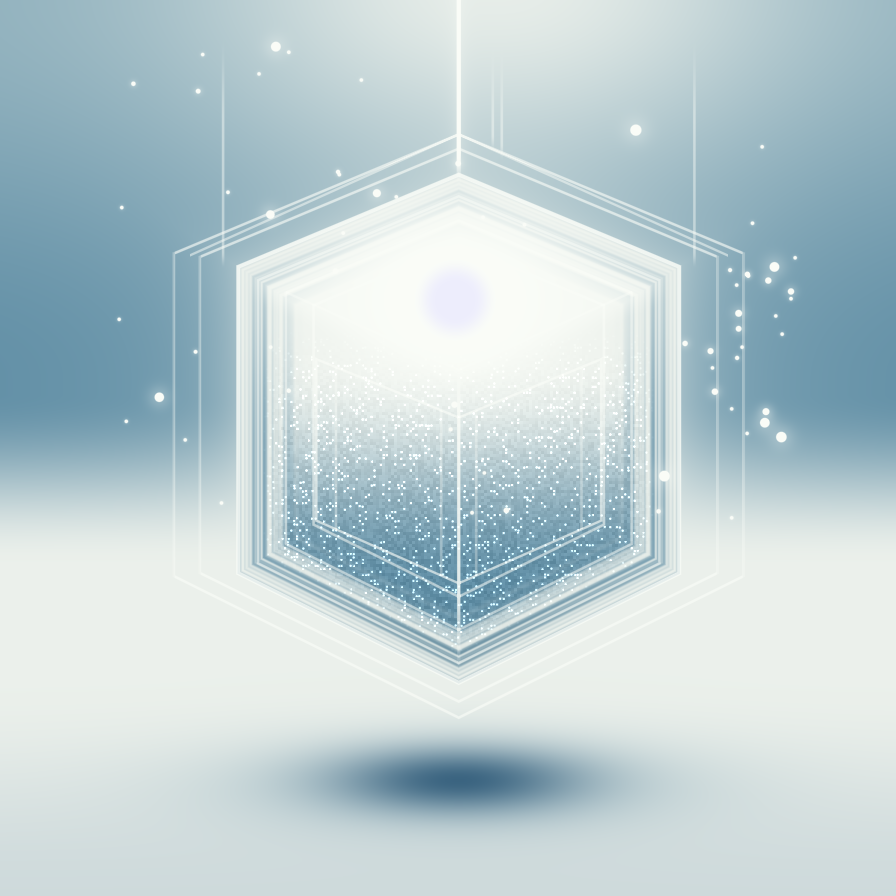
A Shadertoy shader for this background:

```glsl
// A translucent glass cube, seen corner on, floats over its soft shadow in mist.
// Nested hexagon distance functions give the shells and outlines; hashed
// grids and loops scatter the grain, sparkles and drifting motes.

const vec3 PAPER = vec3(0.92, 0.94, 0.92);
const vec3 HAZE = vec3(0.66, 0.76, 0.79);
const vec3 MIST = vec3(0.56, 0.69, 0.74);
const vec3 SLATE = vec3(0.38, 0.56, 0.65);
const vec3 DEEP = vec3(0.30, 0.48, 0.57);
const vec3 SHADOW = vec3(0.18, 0.35, 0.47);
const vec3 WHITE = vec3(0.98, 0.99, 0.97);
const vec3 LAVENDER = vec3(0.93, 0.93, 0.99);

const float AXIS = 0.512;        // x of the cube's vertical axis
const vec3 HULL = vec3(0.246, 0.805, 0.238); // half width, top, bottom
const vec2 SLOPE = vec2(0.418, 0.497);       // roof and keel slopes
const vec2 CORE = vec2(0.508, 0.665);
const float LINE = 0.0006;
const float GRAIN_CELLS = 300.0;
const int MOTES = 64;

float hash(vec2 p) { return fract(sin(dot(p, vec2(127.1, 311.7))) * 43758.5453); }

float noise1(float x) {
    float i = floor(x), f = fract(x);
    return mix(hash(vec2(i, 3.0)), hash(vec2(i + 1.0, 3.0)), f * f * (3.0 - 2.0 * f));
}

float fall(float a, float b, float x) { return 1.0 - smoothstep(a, b, x); }

float bell(vec2 p, vec2 size) { p /= size; return exp(-dot(p, p)); }

float stroke(float d, float halfWidth) {
    return fall(halfWidth, halfWidth + 1.5 / iResolution.y, abs(d));
}

// Soft-ended vertical stroke between two heights
float beam(vec2 uv, float x, float low, float high) {
    return stroke(uv.x - x, LINE) * smoothstep(low, low + 0.02, uv.y) * fall(high - 0.1, high, uv.y);
}

// q.x is the distance from the axis; shape is half width, top, bottom
float hexagon(vec2 q, vec3 shape) {
    float roof = (q.y + SLOPE.x * q.x - shape.y) * 0.92;
    float keel = (shape.z + SLOPE.y * q.x - q.y) * 0.895;
    return max(q.x - shape.x, max(roof, keel));
}

vec3 background(vec2 uv) {
    vec3 sky = mix(SLATE, MIST, smoothstep(0.58, 1.0, uv.y));
    sky = mix(sky, HAZE, 0.7 * exp(-pow((uv.x - 0.53) / 0.32, 2.0)));
    sky = mix(sky, PAPER, 0.95 * bell(uv - vec2(0.56, 1.02), vec2(0.32, 0.19)));
    vec3 ground = mix(PAPER, vec3(0.79, 0.84, 0.85), 0.85 * fall(0.0, 0.24, uv.y));
    vec3 col = mix(sky, ground, fall(0.37, 0.56, uv.y));
    vec2 s = uv - vec2(AXIS, 0.125);
    col = mix(col, MIST, 0.6 * bell(s, vec2(0.25, 0.052)));
    return mix(col, SHADOW, 0.9 * bell(s - vec2(0.0, 0.004), vec2(0.13, 0.034)));
}

// Inside of the cube: streaked walls, grainy faces, glowing top
vec3 interior(vec2 uv, vec2 q, float depth) {
    vec3 face = mix(PAPER, SLATE, fall(0.34, 0.60, uv.y));
    float streak = 0.65 * noise1(depth * 170.0) + 0.35 * noise1(depth * 420.0);
    vec3 wall = mix(mix(SLATE, DEEP, fall(0.25, 0.4, uv.y)), PAPER, smoothstep(0.1, 0.75, streak));
    wall = mix(wall, PAPER, 0.2 + 0.4 * smoothstep(0.5, 0.75, uv.y));
    vec3 col = mix(face, wall, fall(0.03, 0.075, depth));

    // Fine grain, with one jittered sparkle per cell
    vec2 cell = floor(uv * GRAIN_CELLS);
    vec2 jitter = 0.3 + 0.4 * vec2(hash(cell + 5.0), hash(cell + 9.0));
    float chance = hash(cell);
    float dotMask = fall(0.15, 0.55, length(fract(uv * GRAIN_CELLS) - jitter));
    float grainy = smoothstep(0.025, 0.06, depth) * fall(0.48, 0.64, uv.y);
    col += grainy * (0.10 * (chance - 0.5) + 0.45 * dotMask * step(0.86, chance));

    // Light welling from the top face
    float topFace = smoothstep(0.0, 0.035, uv.y - 0.56 - 0.43 * q.x) * smoothstep(0.0, 0.05, depth);
    col = mix(col, WHITE, 0.55 * topFace);
    col = mix(col, WHITE, min(1.0, 1.25 * bell(uv - CORE, vec2(0.15, 0.115))));
    return mix(col, LAVENDER, fall(0.02, 0.048, length(uv - CORE)));
}

// Outlines of the shells and the front panels
float wireframe(vec2 uv, vec2 q) {
    float ink = stroke(hexagon(q, HULL), 0.0014);
    for (int i = 0; i < 3; i++) {
        float n = float(i);
        vec3 outer = vec3(0.289 + 0.029 * n, 0.834 + 0.016 * n, 0.217 - 0.018 * n);
        vec3 inner = vec3(0.224 - 0.031 * n, 0.781 - 0.027 * n, 0.260 + 0.037 * n);
        float side = smoothstep(outer.x - 0.002, outer.x, q.x);
        if (i < 2) ink += stroke(hexagon(q, outer), LINE) * mix(0.75, 0.35, side);
        ink += stroke(hexagon(q, inner), LINE) * 0.65;
    }
    ink += 0.6 * stroke(uv.y + 0.45 * q.x - 0.85, LINE) * step(q.x, 0.30) * step(0.70, uv.y);
    float panel = max(q.x - 0.159, max(0.349 + 0.44 * q.x - uv.y, uv.y - 0.534 - 0.41 * q.x));
    ink += 0.75 * stroke(panel, LINE);
    float inside = step(panel, 0.0);
    ink += 0.4 * inside * (stroke(q.x - 0.137, LINE) + stroke(q.x - 0.0195, LINE));
    ink += 0.5 * stroke(uv.y - 0.587 - 0.45 * q.x, LINE) * step(q.x, 0.193);
    ink += stroke(q.x, 0.001) * smoothstep(0.24, 0.34, uv.y) * fall(0.53, 0.6, uv.y);
    return min(ink, 1.0);
}

// Motes drift around the cube, crowding towards its right side
float motes(vec2 uv) {
    float light = 0.0;
    for (int i = 0; i < MOTES; i++) {
        float n = float(i);
        vec2 h = vec2(hash(vec2(n, 1.7)), hash(vec2(n, 8.3)));
        vec2 spot = i % 3 == 0 ? vec2(0.79 + 0.11 * h.x, 0.50 + 0.26 * h.y)
                               : vec2(0.12 + 0.74 * h.x, 0.42 + 0.53 * h.y);
        float size = 0.001 + 0.0045 * pow(hash(vec2(n, 4.1)), 5.0);
        float d = length(uv - spot);
        light += fall(size, size + 0.002, d) * 0.85 + 0.25 * exp(-d * d / (size * size * 9.0));
    }
    return min(light, 1.0);
}

void mainImage(out vec4 fragColor, in vec2 fragCoord) {
    vec2 uv = (fragCoord - 0.5 * iResolution.xy) / iResolution.y + 0.5;
    vec2 q = vec2(abs(uv.x - AXIS), uv.y);
    float hull = hexagon(q, HULL);
    vec3 col = background(uv);

    // Halo outside the hull, then the glass itself
    col = mix(col, PAPER, 0.35 * exp(-max(hull, 0.0) * 28.0) * smoothstep(0.2, 0.5, uv.y));
    col = mix(col, interior(uv, q, -hull), fall(0.0, 0.002, hull));

    float beams = beam(uv, 0.249, 0.70, 0.96) + beam(uv, 0.775, 0.70, 0.96);
    beams += beam(uv, 0.55, 0.83, 0.95) + beam(uv, 0.56, 0.82, 0.95);
    float shaft = smoothstep(0.79, 0.83, uv.y) * (stroke(q.x, 0.0015) + 0.4 * exp(-q.x * 120.0));
    col = mix(col, WHITE, min(1.0, 0.45 * beams + 0.8 * shaft));
    col = mix(col, WHITE, 0.85 * wireframe(uv, q));
    col = mix(col, WHITE, motes(uv));
    fragColor = vec4(clamp(col, 0.0, 1.0), 1.0);
}
```
